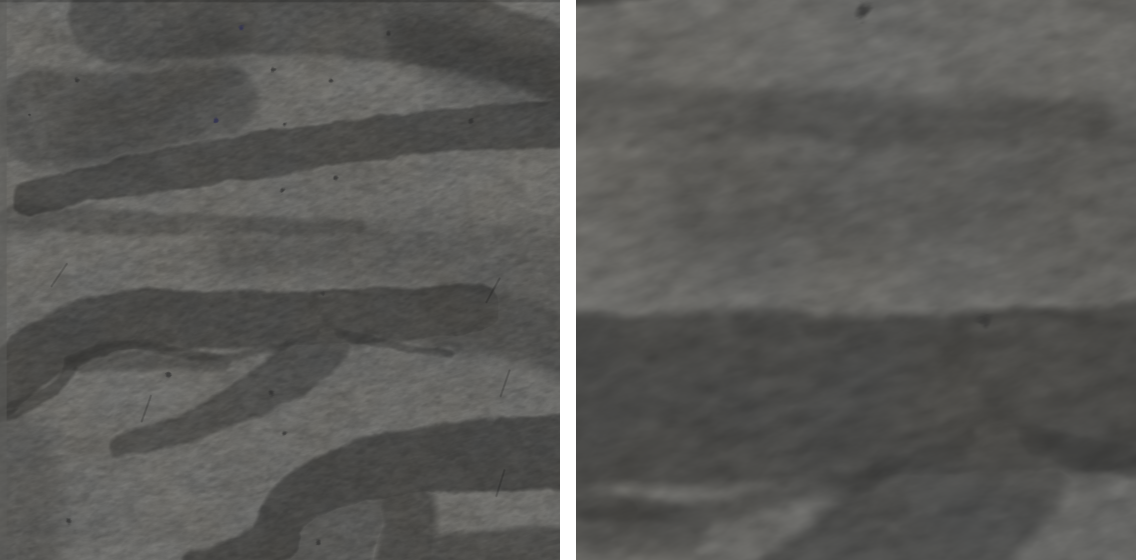
Left, the full canvas; right, a detail of the centre.
A WebGL 2 fragment shader for this pattern:

```glsl
#version 300 es
precision highp float;

uniform vec2 u_resolution;
out vec4 fragColor;

float hash(vec2 p) {
    return fract(sin(dot(p, vec2(127.1, 311.7))) * 43758.5453);
}

float noise(vec2 p) {
    vec2 i = floor(p), f = fract(p);
    f = f * f * (3.0 - 2.0 * f);
    return mix(mix(hash(i), hash(i + vec2(1, 0)), f.x),
               mix(hash(i + vec2(0, 1)), hash(i + vec2(1, 1)), f.x), f.y);
}

float fbm(vec2 p) {
    float sum = 0.0, gain = 0.5;
    for (int i = 0; i < 4; i++) {
        sum += gain * noise(p);
        p = mat2(1.6, 1.2, -1.2, 1.6) * p + 7.3;
        gain *= 0.5;
    }
    return sum;
}

// Distance to a segment whose radius runs from r0 to r1
float segment(vec2 p, vec2 a, vec2 b, float r0, float r1) {
    vec2 ab = b - a;
    float t = clamp(dot(p - a, ab) / dot(ab, ab), 0.0, 1.0);
    return length(p - a - ab * t) - mix(r0, r1, t);
}

vec2 bezier(vec2 a, vec2 b, vec2 c, float t) {
    return mix(mix(a, b, t), mix(b, c, t), t);
}

// Coverage of a curved brush stroke with changing width
float stroke(vec2 p, vec2 a, vec2 b, vec2 c, float r0, float r1, float blur) {
    float d = 1.0;
    for (float i = 0.0; i < 10.0; i++) {
        float t = i / 10.0, u = t + 0.1;
        d = min(d, segment(p, bezier(a, b, c, t), bezier(a, b, c, u), mix(r0, r1, t), mix(r0, r1, u)));
    }
    return smoothstep(blur, -blur, d);
}

// Layered washes in the upper half
float upperWashes(vec2 p) {
    float ink = 0.25 * stroke(p, vec2(0.21, 0.97), vec2(0.75, 1.02), vec2(1.1, 0.84), 0.085, 0.06, 0.008);
    ink += 0.20 * stroke(p, vec2(0.08, 0.79), vec2(0.2, 0.79), vec2(0.4, 0.82), 0.085, 0.06, 0.01);
    ink += 0.14 * stroke(p, vec2(0.18, 0.76), vec2(0.26, 0.81), vec2(0.37, 0.9), 0.07, 0.07, 0.04);
    ink += 0.20 * stroke(p, vec2(0.74, 0.93), vec2(0.85, 0.88), vec2(1.05, 0.84), 0.05, 0.05, 0.03);
    float band = stroke(p, vec2(0.05, 0.645), vec2(0.45, 0.75), vec2(1.05, 0.785), 0.03, 0.042, 0.004);
    band = max(band, stroke(p, vec2(0.03, 0.635), vec2(0.2, 0.66), vec2(0.66, 0.745), 0.01, 0.03, 0.004));
    ink += 0.34 * band;
    ink += 0.18 * stroke(p, vec2(0.02, 0.61), vec2(0.3, 0.6), vec2(0.64, 0.595), 0.025, 0.012, 0.008);
    return ink + 0.15 * stroke(p, vec2(0.42, 0.55), vec2(0.7, 0.56), vec2(1.05, 0.53), 0.04, 0.06, 0.035);
}

// Middle band with its dark rim and the branch below it
float middleWashes(vec2 p) {
    float band = stroke(p, vec2(0.0, 0.31), vec2(0.12, 0.44), vec2(0.3, 0.43), 0.05, 0.052, 0.005);
    band = max(band, stroke(p, vec2(0.27, 0.43), vec2(0.5, 0.42), vec2(0.85, 0.45), 0.053, 0.046, 0.005));
    band = max(band, 0.75 * stroke(p, vec2(0.8, 0.43), vec2(0.95, 0.43), vec2(1.05, 0.36), 0.06, 0.055, 0.02));
    band = max(band, 0.8 * stroke(p, vec2(0.57, 0.39), vec2(0.5, 0.28), vec2(0.21, 0.2), 0.055, 0.018, 0.005));
    band = max(band, 0.6 * stroke(p, vec2(0.15, 0.355), vec2(0.25, 0.36), vec2(0.4, 0.35), 0.02, 0.01, 0.008));
    float rim = stroke(p, vec2(0.0, 0.26), vec2(0.1, 0.29), vec2(0.13, 0.35), 0.014, 0.01, 0.004);
    rim = max(rim, stroke(p, vec2(0.13, 0.355), vec2(0.22, 0.41), vec2(0.36, 0.36), 0.011, 0.007, 0.004));
    rim = max(rim, 0.8 * stroke(p, vec2(0.36, 0.36), vec2(0.45, 0.355), vec2(0.57, 0.405), 0.008, 0.003, 0.005));
    rim = max(rim, 0.9 * stroke(p, vec2(0.61, 0.405), vec2(0.68, 0.38), vec2(0.8, 0.37), 0.008, 0.006, 0.004));
    return 0.36 * band + 0.3 * rim;
}

// Arching stroke and pale pools along the bottom
float lowerWashes(vec2 p) {
    float arch = stroke(p, vec2(0.49, 0.04), vec2(0.52, 0.2), vec2(1.05, 0.19), 0.04, 0.07, 0.005);
    arch = max(arch, stroke(p, vec2(0.35, -0.01), vec2(0.42, 0.0), vec2(0.5, 0.04), 0.025, 0.04, 0.006));
    arch = max(arch, 0.5 * stroke(p, vec2(0.58, 0.0), vec2(0.61, 0.06), vec2(0.66, 0.12), 0.08, 0.05, 0.008));
    arch = max(arch, 0.85 * stroke(p, vec2(0.73, 0.09), vec2(0.74, 0.05), vec2(0.72, 0.0), 0.05, 0.05, 0.01));
    arch = max(arch, 0.75 * stroke(p, vec2(0.78, 0.015), vec2(0.9, 0.025), vec2(1.05, 0.025), 0.03, 0.035, 0.008));
    return 0.38 * arch + 0.17 * stroke(p, vec2(0.03, 0.2), vec2(0.07, 0.1), vec2(0.03, -0.02), 0.06, 0.07, 0.03);
}

void main() {
    vec2 p = gl_FragCoord.xy / u_resolution;
    vec2 wobble = vec2(fbm(p * 22.0), fbm(p * 22.0 + 40.0)) - 0.47;
    vec2 q = p + 0.016 * wobble;
    float blotches = fbm(p * vec2(7.0, 13.0) + 9.0) - 0.47;
    float ink = upperWashes(q) + middleWashes(q) + lowerWashes(q);
    ink = min(ink, 0.46 + 0.4 * max(ink - 0.46, 0.0)) * (1.0 + 0.7 * blotches);

    // Paper fibres, slanting slightly down to the right, and fine grain
    vec2 along = mat2(0.97, -0.24, 0.24, 0.97) * p + 0.008 * wobble;
    float fibres = fbm(along * vec2(52.0, 120.0)) - 0.47;
    float grain = noise(along * vec2(105.0, 190.0) + 31.0) - 0.5;
    vec3 color = vec3(0.414, 0.412, 0.400) * exp(-ink);
    color *= 1.0 + 0.27 * fibres + 0.09 * grain + 0.16 * blotches;
    color += vec3(-0.012, 0.0, 0.018) * (fbm(p * 14.0 + 70.0) - 0.47);

    // Scattered specks, a few of them blue
    vec2 cell = floor(p * 11.0);
    vec2 offset = fract(p * 11.0) - 0.2 - 0.6 * vec2(hash(cell), hash(cell + 17.0));
    float seed = hash(cell + 53.0);
    float speck = smoothstep(0.07, 0.01, length(offset) + 0.12 * fibres) * step(seed, 0.2);
    color = mix(color, seed < 0.03 ? vec3(0.17, 0.17, 0.33) : vec3(0.18), 0.7 * speck);

    // Sparse short hairs
    vec2 tile = floor(p * 5.0);
    float angle = 0.5 + 0.8 * hash(tile + 5.0);
    vec2 reach = 0.12 * vec2(cos(angle), sin(angle));
    vec2 local = fract(p * 5.0) - 0.3 - 0.4 * vec2(hash(tile + 3.0), hash(tile + 8.0));
    float hair = smoothstep(0.016, 0.0, segment(local, -reach, reach, 0.001, 0.001));
    color *= 1.0 - 0.2 * hair * step(hash(tile + 31.0), 0.2);

    // Worn sheet border
    color = mix(color, vec3(0.36, 0.36, 0.35), 0.5 * smoothstep(0.014, 0.01, p.x));
    color *= 1.0 - 0.2 * smoothstep(0.994, 0.998, p.y);
    fragColor = vec4(color, 1.0);
}
```
